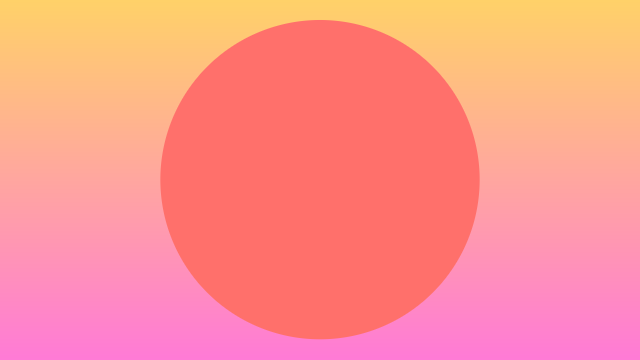
This background is drawn by a Shadertoy shader. Its source:

```glsl
// A flat coral disc centred on a vertical gradient from pink (bottom) to gold (top).
// The gradient is a linear mix over the height; the disc is a circle distance
// function, antialiased over one pixel. Lengths are in canvas heights.

const vec3 PINK  = vec3(1.0, 0.480, 0.840);
const vec3 GOLD  = vec3(1.0, 0.820, 0.410);
const vec3 CORAL = vec3(1.0, 0.440, 0.418);

const vec2  DISC_CENTER = vec2(0.0, 0.001);
const float DISC_RADIUS = 0.4435;

// Signed distance to a circle, negative inside.
float circleDistance(vec2 p, vec2 center, float radius) {
    return length(p - center) - radius;
}

// Coverage of a shape, smoothed over one pixel at its edge.
float coverage(float dist, float pixel) {
    return clamp(0.5 - dist / pixel, 0.0, 1.0);
}

vec3 verticalGradient(float height, vec3 bottom, vec3 top) {
    return mix(bottom, top, clamp(height, 0.0, 1.0));
}

void mainImage(out vec4 fragColor, in vec2 fragCoord) {
    // Centred coordinates, one unit per canvas height
    float pixel = 1.0 / iResolution.y;
    vec2 p = (fragCoord - 0.5 * iResolution.xy) * pixel;

    // Sky
    vec3 color = verticalGradient(fragCoord.y * pixel, PINK, GOLD);

    // Disc
    float disc = circleDistance(p, DISC_CENTER, DISC_RADIUS);
    color = mix(color, CORAL, coverage(disc, pixel));

    fragColor = vec4(color, 1.0);
}
```
